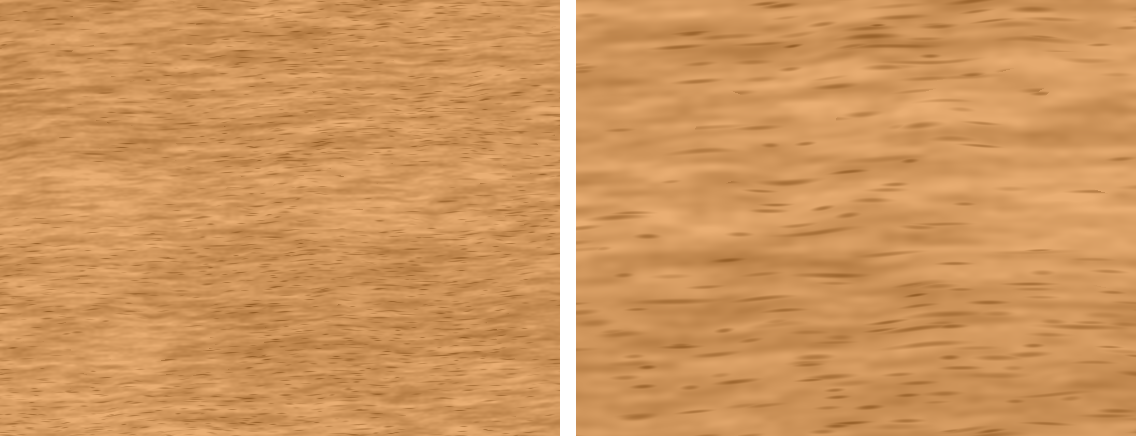
Left: the whole. Right: its middle third, enlarged.
This texture is drawn by a Shadertoy shader. Its source:

```glsl
// Honey-coloured wood with fine horizontal grain, short dark pores and soft bands.
#define DARK_WOOD vec3(0.65, 0.43, 0.21)
#define LIGHT_WOOD vec3(0.87, 0.64, 0.41)
#define BASE_TONE 0.76
#define GRAIN_CONTRAST 1.0
#define GRAIN_TILT 0.035
#define WAVE_HEIGHT 0.016
#define RIPPLE_HEIGHT 0.006
#define PORE_SHARE 0.36
#define PORE_DEPTH 0.75
#define PORE_LAYERS 3

float hash(vec2 p) {
    vec3 q = fract(p.xyx * vec3(0.1031, 0.1030, 0.0973));
    q += dot(q, q.yzx + 33.33);
    return fract((q.x + q.y) * q.z);
}

// Smooth value noise, centred on zero.
float noise(vec2 p) {
    vec2 cell = floor(p), f = fract(p);
    f = f * f * (3.0 - 2.0 * f);
    float low = mix(hash(cell), hash(cell + vec2(1, 0)), f.x);
    float high = mix(hash(cell + vec2(0, 1)), hash(cell + vec2(1, 1)), f.x);
    return mix(low, high, f.y) - 0.5;
}

// One fibre row: noise along x, shifted at random so rows do not line up.
float fibre(float x, float row) {
    x += 50.0 * hash(vec2(row, 7.0));
    float cell = floor(x);
    float f = smoothstep(0.0, 1.0, x - cell);
    return mix(hash(vec2(cell, row)), hash(vec2(cell + 1.0, row)), f) - 0.5;
}

float fibres(vec2 p) {
    float row = floor(p.y);
    float f = smoothstep(0.0, 1.0, p.y - row);
    return mix(fibre(p.x, row), fibre(p.x, row + 1.0), f);
}

// Tapered dark dashes, at most one in each cell.
float pores(vec2 p, float share) {
    float row = floor(p.y);
    p.x += 50.0 * hash(vec2(row, 3.0));
    vec2 cell = floor(p);
    float size = hash(cell + 17.0);
    vec2 halfSize = vec2(mix(0.15, 0.42, size), mix(0.18, 0.30, hash(cell + 29.0)));
    vec2 room = 0.5 - halfSize;
    vec2 centre = 0.5 + room * (2.0 * vec2(hash(cell + 41.0), hash(cell + 53.0)) - 1.0);
    float dash = 1.0 - smoothstep(0.1, 1.0, length((p - cell - centre) / halfSize));
    float depth = mix(0.35, 1.0, hash(cell + 67.0));
    return dash * depth * step(hash(cell + 79.0), share);
}

void mainImage(out vec4 fragColor, in vec2 fragCoord) {
    vec2 uv = fragCoord / iResolution.y + 3.0;

    // Bend the grain: a slight tilt, slow waves and small ripples.
    vec2 grain = uv;
    grain.y -= GRAIN_TILT * uv.x;
    grain.y += WAVE_HEIGHT * noise(uv * vec2(3.5, 6.0));
    grain.y += RIPPLE_HEIGHT * noise(uv * vec2(17.0, 24.0));

    // Fibres from broad bands down to hair lines.
    float tone = 0.32 * noise(grain * vec2(1.6, 9.0));
    tone += 0.36 * fibres(grain * vec2(5.0, 48.0));
    tone += 0.52 * fibres(grain * vec2(13.0, 105.0) + 11.0);
    tone += 0.42 * fibres(grain * vec2(30.0, 175.0) + 23.0);
    tone += 0.16 * noise(grain * vec2(90.0, 190.0));

    // Pores gather in loose groups.
    float group = 0.5 + noise(grain * vec2(3.0, 11.0) + 5.0);
    float share = PORE_SHARE * smoothstep(0.1, 0.85, group) * 1.4;
    float dark = 0.0;
    for (int i = 0; i < PORE_LAYERS; i++) {
        float layer = float(i);
        vec2 scale = vec2(9.0 + 5.0 * layer, 84.0 + 17.0 * layer);
        dark = max(dark, pores(grain * scale + 31.0 * layer, share));
    }

    tone = BASE_TONE + GRAIN_CONTRAST * tone - PORE_DEPTH * dark;
    vec3 wood = mix(DARK_WOOD, LIGHT_WOOD, clamp(tone, -0.6, 1.2));
    fragColor = vec4(wood, 1.0);
}
```
